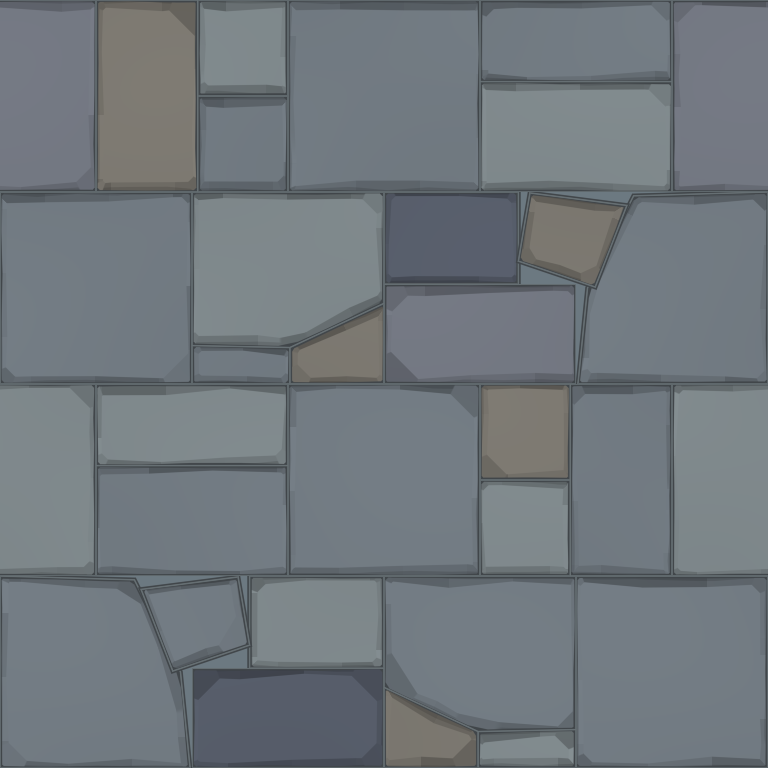
A Shadertoy shader for this texture:

```glsl
// Draws a wall of cut slate: four courses of square blocks, some split into smaller stones.
// Each stone is a convex five-sided outline whose edges and corners are cut by flat facets.
// The lowest facet gives the tone; the two upper courses repeat below, mirrored.

const vec3 SLATE = vec3(0.447, 0.482, 0.512);
const vec3 PALE = vec3(0.500, 0.537, 0.550);
const vec3 SAND = vec3(0.487, 0.472, 0.442);
const vec3 NAVY = vec3(0.342, 0.367, 0.418);
const vec3 MAUVE = vec3(0.450, 0.468, 0.508);
const vec3 WEDGE = vec3(0.425, 0.475, 0.505);
const vec3 JOINT_DARK = vec3(0.255, 0.275, 0.290);
const vec3 JOINT_LINE = vec3(0.400, 0.435, 0.450);

// Tint of each of the eight stones in each course, from the top down
const int TINTS[32] = int[32](
    2, 1, 0, 0, 0, 1, 4, 0,
    0, 1, 0, 2, 3, 4, 0, 2,
    0, 2, 1, 0, 1, 0, 1, 0,
    0, 0, 1, 2, 1, 3, 0, 0);

vec3 stoneTint(int index) {
    int t = TINTS[index];
    return t == 0 ? SLATE : t == 1 ? PALE : t == 2 ? SAND : t == 3 ? NAVY : MAUVE;
}

float hash(float x, float seed) {
    return fract(sin(x * 12.99 + seed * 78.23) * 4375.85);
}

// Random heights joined by straight lines
float brokenLine(float t, float seed) {
    float k = floor(t);
    return mix(hash(k, seed), hash(k + 1.0, seed), t - k);
}

// Narrows the range lo..hi to the side of the cut that holds x
void split(float x, float cut, inout float lo, inout float hi) {
    if (x < cut) hi = cut; else lo = cut;
}

// Keeps the lowest facet, with a smooth seam; surface is (height, tone)
void addFacet(inout vec2 surface, float height, float tone, float px) {
    surface.y = mix(surface.y, tone, smoothstep(-px, px, surface.x - height));
    surface.x = min(surface.x, height);
}

// Steep facets, above all those facing up, are darker
float facetTone(vec2 inward, float variation) {
    return 0.96 - 0.15 * abs(inward.y) + 0.03 * inward.y + 0.15 * (variation - 0.5);
}

// Paints one stone with counterclockwise corners over the ground colour
vec3 layStone(vec3 ground, vec2 p, vec2 v[5], float seed, vec3 tint, float px) {
    vec2 surface = vec2(0.0, 1.0);
    float outline = 1.0, body = 1.0;
    for (int i = 0; i < 5; i++) {
        vec2 a = v[i];
        vec2 along = normalize(v[(i + 1) % 5] - a);
        vec2 back = normalize(v[(i + 4) % 5] - a);
        vec2 inward = vec2(-along.y, along.x);
        float key = seed * 1.37 + float(i) * 0.71;

        // Chamfer along the edge, in segments of uneven width
        float d = dot(p - a, inward);
        float t = dot(p - a, along) * 3.0 + hash(2.0, key);
        float width = mix(0.018, 0.062, brokenLine(t, key)) * mix(0.75, 1.0, abs(inward.y));
        float tone = facetTone(inward, hash(floor(t), key + 0.4));
        float steep = width * mix(0.15, 0.55, brokenLine(t * 1.6, key + 0.2));
        tone *= mix(0.88, 1.0, smoothstep(-px, px, d - steep));
        addFacet(surface, d - width, tone, px);
        outline = min(outline, d);
        body = min(body, d - 0.009 * brokenLine(t * 1.3, key + 0.6));

        // Chip at the corner, now and then a large one
        vec2 bisector = along + back;
        if (length(bisector) > 0.2) {
            bisector = normalize(bisector);
            float depth = dot(p - a, bisector);
            float chip = 0.05 + 0.11 * pow(hash(5.0, key), 4.0);
            addFacet(surface, depth - chip, facetTone(bisector, hash(7.0, key)), px);
            body = min(body, depth - 0.016);
        }
    }
    // Faint tilt of the face
    float sheen = 1.0 + 0.012 * sin(dot(p, vec2(2.1, 1.4)) + seed) + 0.008 * sin(p.y * 4.0 - p.x * 2.0);
    vec3 joint = mix(JOINT_LINE, JOINT_DARK, smoothstep(0.001, 0.007, abs(outline)));
    vec3 col = mix(joint, tint * surface.y * sheen, smoothstep(-px, px, body - 0.005));
    return mix(ground, col, smoothstep(-px, px, outline + 0.012));
}

void mainImage(out vec4 fragColor, in vec2 fragCoord) {
    vec2 wall = fragCoord / iResolution.xy * 4.0;
    float px = 2.8 / iResolution.y;
    int course = 3 - int(min(floor(wall.y), 3.0));
    bool squared = course % 2 == 0;
    if (course > 1) wall.x = 4.0 - wall.x;

    float u = squared ? wall.x + 3.5 : wall.x;
    int block = int(floor(u)) % 4;
    vec2 p = fract(vec2(u, wall.y));
    vec2 lo = vec2(0.0), hi = vec2(1.0);
    int stone = block == 0 ? 0 : block == 1 ? 3 : block == 2 ? 4 : 6;

    // Straight splits of the blocks
    if (squared && block == 0) {
        split(p.x, 0.53, lo.x, hi.x);
        if (p.x > 0.53) {
            split(p.y, 0.5, lo.y, hi.y);
            stone = p.y > 0.5 ? 1 : 2;
        }
    } else if (block == 2) {
        float cut = squared ? 0.575 : 0.52;
        split(p.y, cut, lo.y, hi.y);
        if (p.y < cut) stone = 5;
        else if (!squared) hi.x = 0.70;
    }
    vec2 v[5] = vec2[5](lo, vec2(hi.x, lo.y), hi, vec2(lo.x, hi.y), vec2(lo.x, 0.5 * (lo.y + hi.y)));

    // Bent split and the slanted block of the rough courses
    if (!squared && block == 1) {
        vec2 left = vec2(0.0, 0.20), bend = vec2(0.51, 0.19), right = vec2(1.0, 0.42);
        vec2 from = p.x < bend.x ? left : bend, to = p.x < bend.x ? bend : right;
        if (p.y > mix(from.y, to.y, (p.x - from.x) / (to.x - from.x))) {
            stone = 1;
            v = vec2[5](left, bend, right, vec2(1.0), vec2(0.0, 1.0));
        } else {
            stone = p.x < bend.x ? 2 : 3;
            v = vec2[5](vec2(from.x, 0.0), vec2(to.x, 0.0), to, from, vec2(from.x, 0.5 * from.y));
        }
    } else if (!squared && block == 3) {
        v = vec2[5](vec2(0.01, 0.0), vec2(1.0, 0.0), vec2(1.0), vec2(0.30, 0.98), vec2(0.06, 0.5));
    }
    int id = course * 8 + stone;
    vec3 col = layStone(WEDGE, p, v, float(id), stoneTint(id), px);

    // Turned stone wedged between two blocks
    if (!squared) {
        vec2 turned[5] = vec2[5](vec2(2.70, 0.64), vec2(3.10, 0.505), vec2(3.265, 0.93),
                                 vec2(2.76, 0.995), vec2(2.73, 0.82));
        id = course * 8 + 7;
        col = layStone(col, vec2(wall.x, p.y), turned, float(id), stoneTint(id), px);
    }
    fragColor = vec4(col, 1.0);
}
```
